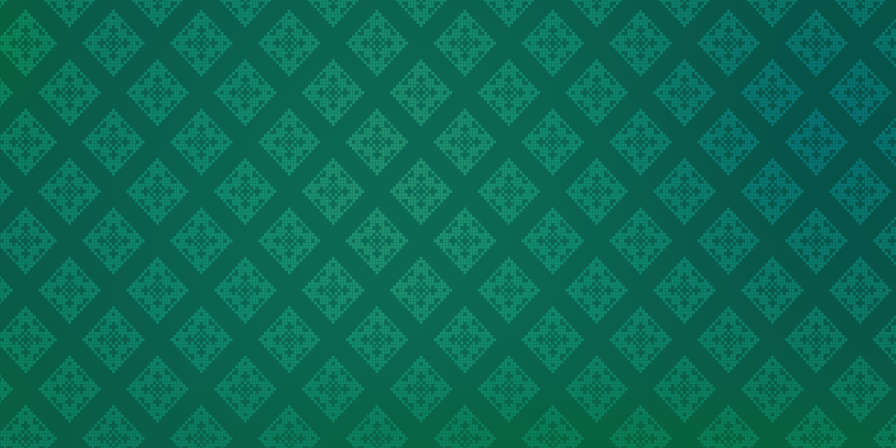
A WebGL 2 fragment shader for this pattern:

```glsl
#version 300 es
precision highp float;

uniform vec2 u_resolution;
out vec4 fragColor;

const vec2 PERIOD = vec2(0.1961, 0.2206);   // lattice spacing, canvas height = 1
const vec2 ORIGIN = vec2(0.0573, 0.9036);   // centre of one diamond
const vec2 STITCH = vec2(0.0066, 0.0071);   // size of one stitch
const float RADIUS = 10.0;                  // stitches from centre to tip
const float GAP_LIFT = 0.45;                // brightness between stitches
const int SAMPLES = 4;                      // antialiasing grid side

// Soft elliptical spot, 1 at its centre
float spot(vec2 uv, vec2 centre, vec2 size) {
  vec2 d = (uv - centre) / size;
  return exp(-dot(d, d));
}

// Offset from the nearest lattice point
vec2 repeatCell(vec2 p, vec2 origin, vec2 period) {
  return mod(p - origin + 0.5 * period, period) - 0.5 * period;
}

// 1 where a stitch is left out, folded into one eighth of the diamond
float openwork(vec2 id) {
  float along = max(id.x, id.y);
  float across = min(id.x, id.y);
  float ring = along + across;
  bool crossArm = across < 0.5 && along < 5.5 && abs(along - 2.0) > 0.5;
  bool knob = abs(across - 1.0) < 0.5 && (abs(along - 2.0) < 0.5 || abs(along - 4.0) < 0.5);
  bool tipDot = across < 0.5 && abs(along - 8.0) < 0.5;
  bool notch = across > 2.5 && ring > 7.5 && ring < 9.5 && along - across > 0.5;
  return crossArm || knob || tipDot || notch ? 1.0 : 0.0;
}

// Brightness of the stitched diamond at an offset from its centre
float diamond(vec2 offset, vec2 stitchSize, float radius) {
  vec2 grid = offset / stitchSize + 0.5;
  vec2 id = abs(floor(grid));
  vec2 f = abs(fract(grid) - 0.5);
  float ring = id.x + id.y;
  float inside = 1.0 - step(radius + 0.5, ring);
  float border = step(radius - 0.5, ring);
  float thread = 1.0 - smoothstep(0.36, 0.44, max(f.x, f.y));
  float fill = mix(GAP_LIFT, 1.0, max(thread, 0.6 * border));
  return inside * fill * (1.0 - 0.95 * openwork(id));
}

// Two interleaved lattices make the staggered rows
float pattern(vec2 p) {
  vec2 a = repeatCell(p, ORIGIN, PERIOD);
  vec2 b = repeatCell(p, ORIGIN + 0.5 * PERIOD, PERIOD);
  return max(diamond(a, STITCH, RADIUS), diamond(b, STITCH, RADIUS));
}

float smoothPattern(vec2 pixel, float height) {
  float sum = 0.0;
  for (int y = 0; y < SAMPLES; y++) {
    for (int x = 0; x < SAMPLES; x++) {
      vec2 jitter = (vec2(x, y) + 0.5) / float(SAMPLES) - 0.5;
      sum += pattern((pixel + jitter) / height);
    }
  }
  return sum / float(SAMPLES * SAMPLES);
}

// Uneven dye of the cloth
vec3 groundColor(vec2 uv) {
  vec3 shade = vec3(0.035, 0.335, 0.285);
  vec3 emerald = vec3(0.045, 0.415, 0.335);
  vec3 leaf = vec3(0.025, 0.395, 0.225);
  vec3 deepTeal = vec3(0.015, 0.315, 0.285);
  vec3 color = mix(shade, emerald, spot(uv, vec2(0.45, 0.5), vec2(0.36, 0.75)));
  color = mix(color, deepTeal, 0.7 * spot(uv, vec2(0.97, 0.72), vec2(0.2, 0.4)));
  color = mix(color, leaf, 0.85 * spot(uv, vec2(0.75, -0.05), vec2(0.55, 0.2)));
  color = mix(color, leaf, 0.7 * spot(uv, vec2(0.0, 0.9), vec2(0.07, 0.2)));
  return mix(color, leaf, 0.5 * spot(uv, vec2(0.0, 0.12), vec2(0.1, 0.2)));
}

// Light added by the thread
vec3 threadLight(vec2 uv) {
  vec3 jade = vec3(0.015, 0.15, 0.115);
  vec3 warm = vec3(0.085, 0.155, 0.1);
  vec3 blue = vec3(0.0, 0.13, 0.17);
  vec3 muted = vec3(0.01, 0.11, 0.10);
  vec3 color = mix(jade, warm, spot(uv, vec2(0.44, 0.58), vec2(0.13, 0.4)));
  color = mix(color, blue, spot(uv, vec2(0.92, 0.72), vec2(0.16, 0.28)));
  return mix(color, muted, spot(uv, vec2(0.6, 0.0), vec2(0.7, 0.2)));
}

void main() {
  vec2 uv = gl_FragCoord.xy / u_resolution;
  float thread = smoothPattern(gl_FragCoord.xy, u_resolution.y);
  fragColor = vec4(groundColor(uv) + thread * threadLight(uv), 1.0);
}
```
